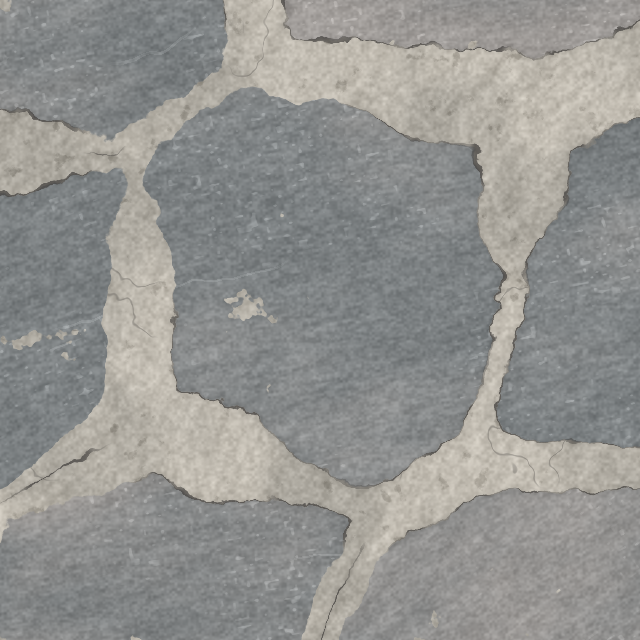
A WebGL 2 fragment shader for this texture:

```glsl
#version 300 es
precision highp float;
// Irregular paving of grey slate slabs set in pale, sandy mortar.
// Warped Voronoi cells with a stretched metric form the slabs; directional
// noise gives grain and relief, and thin dark cracks follow rims and joints.

uniform vec2 u_resolution;
out vec4 fragColor;

const vec2 CELL = vec2(0.52, 0.42);        // slab spacing before stretching
const float STRETCH = 1.45;                // slab length along the lay
const float TILT = 0.40;                   // lay of the slabs, radians
const float JITTER = 0.70;
const vec2 GAP = vec2(0.018, 0.070);       // half joint width, least and most
const float CORNER = 110.0;                // higher is sharper
const float SOFT = 0.0014;                 // edge softness
const vec3 SLATE_BLUE = vec3(0.495, 0.513, 0.520);
const vec3 SLATE_WARM = vec3(0.622, 0.606, 0.593);
const vec3 MORTAR_DIM = vec3(0.672, 0.656, 0.620);
const vec3 MORTAR_PALE = vec3(0.762, 0.740, 0.698);
const vec3 CRACK = vec3(0.28, 0.27, 0.26);

float hash(vec2 p) {
    uvec2 q = uvec2(ivec2(floor(p)) + 32768);
    uint h = q.x * 1597334677u ^ q.y * 3812015801u;
    h = (h ^ (h >> 15)) * 2246822519u;
    h = (h ^ (h >> 13)) * 3266489917u;
    return float((h ^ (h >> 16)) >> 8) / 16777216.0;
}

vec2 hash2(vec2 p) { return vec2(hash(p), hash(p + vec2(317.0, 119.0))); }

mat2 rotation(float a) { return mat2(cos(a), -sin(a), sin(a), cos(a)); }

float noise(vec2 p) {
    vec2 i = floor(p), f = fract(p);
    f = f * f * (3.0 - 2.0 * f);
    return mix(mix(hash(i), hash(i + vec2(1, 0)), f.x),
               mix(hash(i + vec2(0, 1)), hash(i + vec2(1, 1)), f.x), f.y);
}

float fbm(vec2 p) {
    float sum = 0.0, amp = 0.5;
    for (int i = 0; i < 5; i++) {
        sum += amp * noise(p);
        p = rotation(0.6) * p * 2.03 + 17.3;
        amp *= 0.5;
    }
    return sum / 0.97;
}

vec2 site(vec2 g) {
    vec2 stagger = vec2(0.5 * mod(g.y, 2.0), 0.0);
    return (g + 0.5 + stagger + JITTER * (hash2(g + 7.0) - 0.5)) * CELL;
}

// x: distance to the joint line, y: the same with rounded corners, zw: slab id
vec4 slab(vec2 p) {
    vec2 base = floor(p / CELL), id = base;
    float nearest = 1e3;
    for (int j = -2; j <= 2; j++)
        for (int i = -2; i <= 2; i++) {
            vec2 g = base + vec2(i, j);
            float d = length(site(g) - p);
            if (d < nearest) { nearest = d; id = g; }
        }
    vec2 a = site(id) - p;
    float edge = 1e3, sum = 0.0;
    for (int j = -2; j <= 2; j++)
        for (int i = -2; i <= 2; i++) {
            if (i == 0 && j == 0) continue;
            vec2 b = site(id + vec2(i, j)) - p;
            vec2 n = normalize(b - a);
            // Undo the stretch so that the distance is in canvas units
            float d = dot(0.5 * (a + b), n) / length(n / vec2(STRETCH, 1.0));
            edge = min(edge, d);
            sum += exp(-CORNER * d);
        }
    return vec4(edge, -log(sum) / CORNER, id);
}

// Thin line around d = 0
float stroke(float d, float halfWidth) {
    return 1.0 - smoothstep(halfWidth, halfWidth + SOFT, abs(d));
}

// Light from the upper left on a rough surface
float relief(vec2 p, float reach) { return fbm(p) - fbm(p + reach * vec2(-0.6, 0.8)); }

vec3 slateColor(vec2 uv, vec2 id) {
    float tone = hash(id + 41.0);
    vec2 q = rotation(TILT + 0.5 * (hash(id + 3.0) - 0.5)) * uv + 5.0 * hash2(id);
    float cloud = fbm(q * vec2(3.5, 7.0));
    float grain = 0.5 * noise(q * vec2(8.0, 70.0)) + 0.5 * noise(q * vec2(35.0, 150.0));
    float grit = noise(q * vec2(110.0, 220.0)) + noise(uv * 240.0) - 1.0;
    vec3 c = mix(SLATE_BLUE, SLATE_WARM, smoothstep(0.0, 1.0, 0.12 + 0.85 * tone + 1.1 * (cloud - 0.5)));
    c += 0.08 * (cloud - 0.5) + 0.065 * (grain - 0.5) + 0.075 * grit;
    c += 0.07 * relief(q * vec2(14.0, 40.0), 0.4);
    // Pale flecks and a few veins along the cleavage
    float fleck = smoothstep(0.78, 0.95, noise(q * vec2(110.0, 160.0)));
    c += 0.10 * fleck * smoothstep(0.36, 0.60, fbm(q * 6.0 + 9.0));
    float vein = stroke(fract(q.y * 5.0 + 0.5 * fbm(q * 4.0)) - 0.5, 0.008);
    return c + 0.06 * vein * smoothstep(0.58, 0.75, noise(q * 5.0 + 23.0));
}

vec3 mortarColor(vec2 uv) {
    float cloud = fbm(uv * 6.0 + 31.0);
    float sand = noise(uv * 240.0) + noise(uv * 150.0 + 8.0) - 1.0;
    vec3 c = mix(MORTAR_DIM, MORTAR_PALE, smoothstep(0.30, 0.68, cloud));
    c += 0.16 * relief(rotation(0.7) * uv * vec2(22.0, 40.0), 0.35) + 0.075 * sand;
    return c - 0.10 * smoothstep(0.68, 0.80, fbm(uv * 45.0 + 13.0));
}

void main() {
    vec2 uv = gl_FragCoord.xy / u_resolution.y;
    vec2 bend = vec2(fbm(uv * 2.6 + 11.0), fbm(uv * 2.6 + 53.0)) - 0.5;
    vec2 chip = vec2(fbm(uv * 30.0 + 3.0), fbm(uv * 30.0 + 71.0)) - 0.5;
    vec2 lay = rotation(TILT) * (uv + 0.13 * bend + 0.024 * chip);
    vec4 s = slab(lay / vec2(STRETCH, 1.0) + 2.3);

    // Slab shape with a chipped rim
    float gap = mix(GAP.x, GAP.y, smoothstep(0.20, 0.70, noise(uv * 4.0 + 19.0)));
    float rim = s.y - gap + 0.022 * (fbm(uv * 28.0 + 5.0) - 0.5);
    float crumbs = smoothstep(0.79, 0.81, fbm(uv * 15.0 + 37.0));
    float stone = smoothstep(-SOFT, SOFT, rim) * (1.0 - crumbs);
    vec3 color = mix(mortarColor(uv), slateColor(uv, s.zw), stone);

    // Long thin cracks on rims, or on joints where the rim is sound
    float rimGate = smoothstep(0.50, 0.56, noise(uv * 2.8 + 83.0));
    float jointGate = smoothstep(0.50, 0.56, noise(uv * 2.8 + 61.0)) * (1.0 - rimGate);
    float width = 0.0004 + 0.0036 * smoothstep(0.50, 1.0, noise(uv * 28.0 + 2.0));
    float crack = max(stroke(rim + 0.001, width) * rimGate, stroke(s.x, 0.7 * width) * jointGate);
    crack *= 0.40 + 0.60 * smoothstep(0.25, 0.60, noise(uv * 40.0 + 29.0));
    float hair = stroke((fbm(uv * 6.0 + 97.0) - 0.5) * 0.16, 0.0001) * (1.0 - stone);
    hair *= smoothstep(0.45, 0.60, noise(uv * 6.0 + 67.0));
    float shade = max(exp(-abs(rim) * 200.0) * rimGate, exp(-s.x * 250.0) * jointGate);
    color *= 1.0 - 0.09 * shade;
    color = mix(color, CRACK, max(0.75 * crack, 0.30 * hair));
    fragColor = vec4(clamp(color, 0.0, 1.0), 1.0);
}
```
